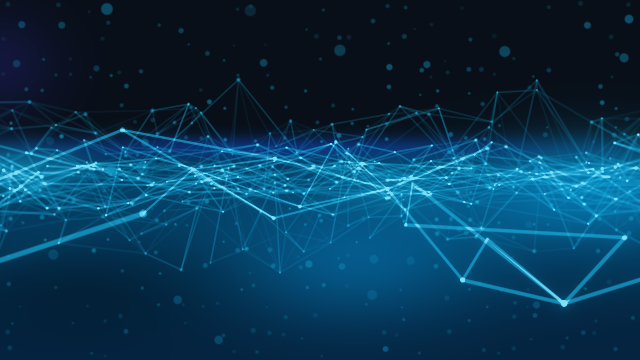
Give the GLSL for this background, as a WebGL 1 fragment shader.

```glsl
precision highp float;
// Glowing blue plexus: a band of linked nodes over a dark haze with soft floating dots.

uniform vec2 u_resolution;

// Palette
const vec3 NIGHT = vec3(0.032, 0.058, 0.095);
const vec3 DEEP = vec3(0.015, 0.14, 0.25);
const vec3 SEA = vec3(0.015, 0.25, 0.40);
const vec3 INDIGO = vec3(0.02, 0.06, 0.25);
const vec3 CYAN = vec3(0.08, 0.69, 0.88);
const vec3 WHITE_HOT = vec3(0.62, 0.94, 1.0);

// Layout, in canvas heights
const float HORIZON = 0.60;
const float FOCUS_X = 0.88;
const float FINE_WIDTH = 0.0009;
const float NODE_COUNT = 64.0;

// Main nodes of the large strands
const vec2 PEAK = vec2(0.340, 0.639);
const vec2 BEND = vec2(0.398, 0.407);
const vec2 KNOT = vec2(0.537, 0.530);
const vec2 CREST = vec2(0.764, 0.560);
const vec2 DIP = vec2(0.760, 0.394);
const vec2 APEX = vec2(0.933, 0.606);
const vec2 VALLEY = vec2(0.833, 0.426);
const vec2 HUB = vec2(1.076, 0.475);
const vec2 SHOULDER = vec2(1.146, 0.490);
const vec2 TIP = vec2(1.354, 0.588);
const vec2 LEDGE = vec2(1.127, 0.375);
const vec2 FORK = vec2(1.354, 0.336);
const vec2 ELBOW = vec2(1.285, 0.222);
const vec2 LOW = vec2(1.567, 0.157);
const vec2 EAST = vec2(1.736, 0.340);

float pixel;

float hash(vec2 p) {
  vec3 q = fract(p.xyx * vec3(0.1031, 0.1030, 0.0973));
  q += dot(q, q.yzx + 33.33);
  return fract((q.x + q.y) * q.z);
}

float glowSpot(vec2 p, vec2 centre, vec2 size) {
  vec2 d = (p - centre) / size;
  return exp(-dot(d, d));
}

float segment(vec2 p, vec2 a, vec2 b) {
  vec2 d = b - a;
  return length(p - a - d * clamp(dot(p - a, d) / dot(d, d), 0.0, 1.0));
}

float disc(vec2 p, vec2 centre, float radius, float blur) {
  return 1.0 - smoothstep(radius - blur, radius + blur, length(p - centre));
}

// Large strand with a faint halo and a node at its far end
float strand(vec2 p, vec2 a, vec2 b, float width) {
  float d = segment(p, a, b);
  float line = 1.0 - smoothstep(width * 0.5, width + 0.6 * pixel, d);
  float node = disc(p, b, width + 0.003, 0.6 * pixel);
  return 1.25 * line + 0.10 * exp(-d / (width * 2.5)) + 1.2 * node;
}

// Node i of a mesh, ordered along x
vec2 meshNode(float i, float centre, float spread, float seed) {
  float x = (i + 2.5 * hash(vec2(i, seed))) / NODE_COUNT * 2.1 - 0.2;
  float y = hash(vec2(i, seed + 7.0)) + hash(vec2(i, seed + 13.0)) - 1.0;
  return vec2(x, centre + spread * y);
}

// Fine mesh: each node links to three later ones, up to three reaches ahead
float mesh(vec2 p, float centre, float spread, float reach, float seed) {
  if (abs(p.y - centre) > spread + 0.02) return 0.0;
  float defocus = smoothstep(0.4, 0.95, abs(p.x - FOCUS_X));
  float width = FINE_WIDTH * (1.0 + 1.5 * defocus) + 0.75 * pixel;
  float sum = 0.0;
  for (int k = 0; k < 64; k++) {
    float i = float(k);
    vec2 a = meshNode(i, centre, spread, seed);
    float size = 0.002 + 0.004 * hash(vec2(i, seed + 21.0));
    sum += 1.5 * disc(p, a, size, 0.6 * pixel);
    for (int j = 0; j < 3; j++) {
      float hop = 1.0 + floor(reach * (float(j) + hash(vec2(i + float(j) * 71.0, seed))));
      vec2 b = meshNode(i + hop, centre, spread, seed);
      float strength = hash(vec2(i, hop + seed));
      strength = 0.2 + 1.0 * strength * strength;
      sum += strength * (1.0 - smoothstep(0.15 * width, width * 1.3, segment(p, a, b)));
    }
  }
  return sum;
}

// Soft dots scattered on a jittered grid
float bokeh(vec2 p, float scale, float share, float seed) {
  vec2 cell = floor(p * scale);
  float r = hash(cell + seed);
  vec2 jitter = vec2(hash(cell + seed + 31.0), hash(cell + seed + 57.0));
  vec2 centre = (cell + 0.2 + 0.6 * jitter) / scale;
  float radius = (0.06 + 0.09 * jitter.y) / scale;
  return step(1.0 - share, r) * disc(p, centre, radius, 0.0015 + 0.5 * pixel) * (0.3 + 0.7 * jitter.x);
}

vec3 backdrop(vec2 p) {
  float below = 1.0 - smoothstep(HORIZON - 0.10, HORIZON + 0.06, p.y);
  vec3 water = mix(DEEP, SEA, smoothstep(0.02, 0.48, p.y));
  vec3 col = mix(NIGHT, water, below);
  col += INDIGO * glowSpot(p, vec2(0.75, HORIZON - 0.01), vec2(0.75, 0.032));
  col += vec3(0.0, 0.15, 0.21) * glowSpot(p, vec2(0.98, 0.26), vec2(0.36, 0.17));
  col += vec3(0.0, 0.17, 0.23) * glowSpot(p, vec2(1.65, 0.46), vec2(0.42, 0.14));
  col += vec3(0.04, 0.03, 0.14) * glowSpot(p, vec2(0.0, 0.82), vec2(0.16, 0.14));
  return col * (1.0 - 0.25 * glowSpot(p, vec2(0.25, 0.2), vec2(0.4, 0.13)));
}

void main() {
  vec2 p = gl_FragCoord.xy / u_resolution.y;
  p.x *= 1.7778 * u_resolution.y / u_resolution.x;
  pixel = 1.0 / u_resolution.y;
  vec3 col = backdrop(p);

  // Floating dots, denser around the band
  float nearBand = exp(-abs(p.y - 0.5) * 4.0);
  float dots = 0.6 * bokeh(p, 9.0, 0.22, 3.0) + (0.2 + nearBand) * bokeh(p, 22.0, 0.30, 17.0);
  col = mix(col, CYAN * 0.9, clamp(dots * 0.8, 0.0, 0.8));

  // Fine meshes: dense band, sparse wisps above and below
  float light = 0.62 * mesh(p, 0.51, 0.14, 3.0, 2.0) + 0.50 * mesh(p, 0.50, 0.10, 4.0, 45.0);
  light += 0.50 * mesh(p, 0.53, 0.10, 1.6, 160.0);
  light += 0.30 * mesh(p, 0.63, 0.18, 1.5, 80.0) + 0.30 * mesh(p, 0.41, 0.19, 1.5, 120.0);

  // Large strands, left to right
  float big = strand(p, vec2(-0.02, 0.495), PEAK, 0.004) + strand(p, vec2(-0.02, 0.27), BEND, 0.008);
  big += strand(p, PEAK, DIP, 0.003) + strand(p, PEAK, CREST, 0.003) + strand(p, BEND, KNOT, 0.0025);
  big += strand(p, KNOT, CREST, 0.002) + strand(p, KNOT, DIP, 0.002) + strand(p, CREST, HUB, 0.0025);
  big += strand(p, DIP, HUB, 0.0025) + strand(p, VALLEY, APEX, 0.0015) + strand(p, HUB, APEX, 0.0015);
  big += strand(p, KNOT, VALLEY, 0.0015) + strand(p, HUB, VALLEY, 0.002) + strand(p, SHOULDER, LEDGE, 0.002);
  big += strand(p, HUB, TIP, 0.003) + strand(p, HUB, ELBOW, 0.004) + strand(p, SHOULDER, LOW, 0.005);
  big += strand(p, ELBOW, LOW, 0.0055) + strand(p, vec2(1.80, 0.23), LOW, 0.006) + strand(p, EAST, LOW, 0.006);
  big += strand(p, FORK, ELBOW, 0.004) + strand(p, LEDGE, EAST, 0.005) + strand(p, FORK, LOW, 0.004);

  // Hot regions of the band
  float haze = 0.6 * glowSpot(p, vec2(0.03, 0.53), vec2(0.18, 0.055));
  haze += 0.3 * glowSpot(p, HUB, vec2(0.16, 0.06)) + 0.2 * glowSpot(p, vec2(1.65, 0.52), vec2(0.25, 0.12));

  float total = light + 0.8 * big + haze;
  col = mix(col, CYAN, 1.0 - exp(-total));
  col = mix(col, WHITE_HOT, 0.75 * smoothstep(0.9, 2.6, total));
  gl_FragColor = vec4(col, 1.0);
}
```
